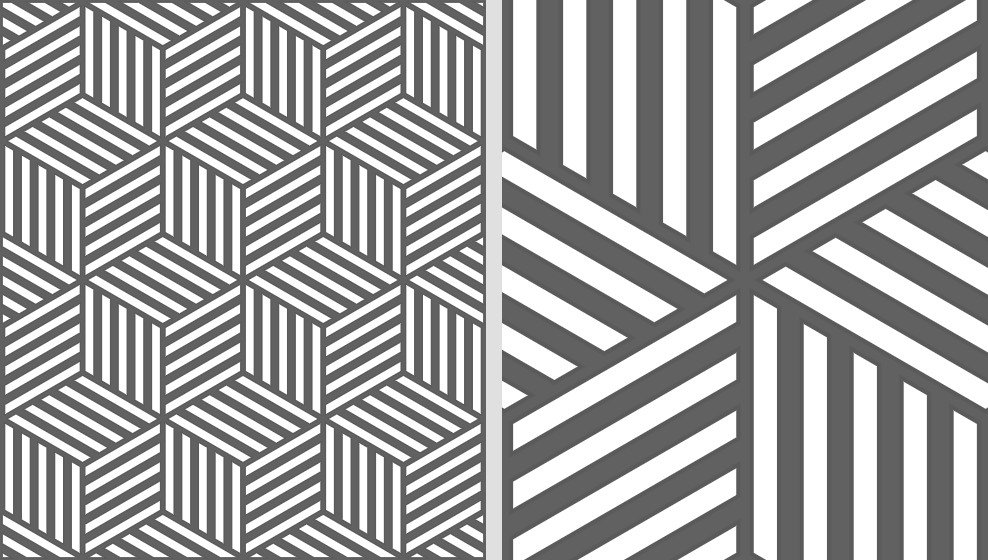
Left, the full canvas; right, a detail of the centre.
A WebGL 1 fragment shader for this pattern:

```glsl
precision highp float;
// Tumbling blocks: staggered isometric cubes with five white stripes on each face.

uniform vec2 u_resolution;

const float SQRT3 = 1.7320508;

// Offset from the nearest cube centre; cubes are 2 wide in rows SQRT3 apart.
vec2 cubeOffset(vec2 p) {
  vec2 cell = vec2(2.0, 2.0 * SQRT3);
  vec2 even = mod(p + 0.5 * cell, cell) - 0.5 * cell;
  vec2 odd = mod(p, cell) - 0.5 * cell;
  return dot(even, even) < dot(odd, odd) ? even : odd;
}

// Face coordinates from -0.5 to 0.5: x crosses the stripes, y spans the other edges.
vec2 faceCoords(vec2 q) {
  float across = q.x;
  float rising = dot(q, vec2(0.5, 0.5 * SQRT3));
  float falling = rising - across;
  if (rising >= 0.0 && falling >= 0.0) return vec2(rising, falling) - 0.5;
  if (across < 0.0) return vec2(across, rising) + 0.5;
  return vec2(falling + 0.5, across - 0.5);
}

// Signed distance to the white stripes, trimmed by the outline of the face.
float stripeDistance(vec2 face) {
  float period = 0.2077;
  float stripe = abs(fract(face.x / period + 0.5) - 0.5) * period - 0.0482;
  return max(stripe, abs(face.y) - 0.4636);
}

void main() {
  // One unit is half a cube width, with the canvas centre at a cube's lowest corner.
  float pixel = 6.982 / u_resolution.y;
  vec2 p = (gl_FragCoord.xy - 0.5 * u_resolution) * pixel;
  vec2 q = cubeOffset(p - vec2(0.0, 2.0 / SQRT3));
  float d = stripeDistance(faceCoords(q));

  // Thin dark frame around the canvas.
  vec2 inset = 0.5 * u_resolution * pixel - abs(p);
  d = max(d, 0.036 - min(inset.x, inset.y));

  // Grey ink, slightly deeper right beside the white.
  float ink = mix(0.352, 0.381, smoothstep(0.011, 0.024, d));
  float white = clamp(0.5 - d / pixel, 0.0, 1.0);
  gl_FragColor = vec4(vec3(mix(ink, 1.0, white)), 1.0);
}
```
